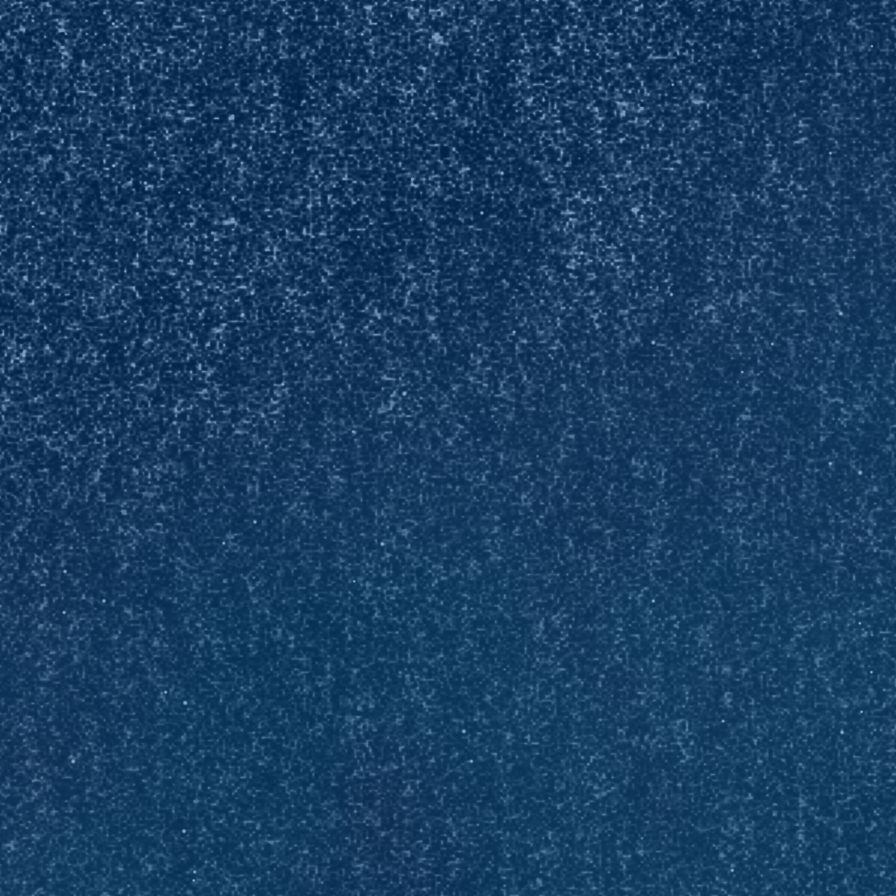
Give the GLSL for this texture, as a three.js fragment shader.

```glsl
// Worn indigo denim: pale grains on vertical threads, fading to a smooth teal corner
#define DENIM_BLUE vec3(0.083, 0.217, 0.361)
#define TEAL_SHIFT vec3(-0.014, 0.020, 0.016)
#define GRAIN_SCALE vec2(300.0, 265.0)
#define WEFT_SCALE vec2(215.0, 340.0)
#define THREAD_SCALE vec2(85.0, 17.0)
#define ROUGH_CONTRAST 0.098
#define SMOOTH_CONTRAST 0.054
#define GRAIN_SKEW 0.5
#define SPECK_CELLS 90.0
#define SPECK_CHANCE 0.004

varying vec2 vUv;

float hash(vec2 p) {
  vec3 q = fract(vec3(p.xyx) * 0.1031);
  q += dot(q, q.yzx + 33.33);
  return fract((q.x + q.y) * q.z);
}

// Smooth value noise, 0 to 1
float noise(vec2 p) {
  vec2 cell = floor(p);
  vec2 f = fract(p);
  f = f * f * (3.0 - 2.0 * f);
  float low = mix(hash(cell), hash(cell + vec2(1.0, 0.0)), f.x);
  float high = mix(hash(cell + vec2(0.0, 1.0)), hash(cell + vec2(1.0, 1.0)), f.x);
  return mix(low, high, f.y);
}

// Broad soft patches, 0 to 1
float clouds(vec2 p) {
  float sum = 0.0;
  float weight = 0.5;
  for (int i = 0; i < 4; i++) {
    sum += weight * noise(p);
    p = p * 2.03 + 17.3;
    weight *= 0.5;
  }
  return sum / 0.9375;
}

// Fine grain and weft dashes over fainter vertical threads, centred on zero
float weave(vec2 uv) {
  float grain = noise(uv * GRAIN_SCALE + 11.0) - 0.5;
  float weft = noise(uv * WEFT_SCALE + 53.0) - 0.5;
  float thread = noise(uv * THREAD_SCALE + 7.0) - 0.5;
  float yarn = noise(uv * vec2(150.0, 60.0) + 91.0) - 0.5;
  return 4.7 * grain + 3.3 * weft + 1.3 * thread + 0.8 * yarn;
}

// Rare pale lint dots, one possible per cell
float specks(vec2 uv) {
  vec2 p = uv * SPECK_CELLS;
  vec2 cell = floor(p);
  vec2 centre = 0.35 + 0.3 * vec2(hash(cell + 3.1), hash(cell + 71.7));
  float present = step(hash(cell + 29.0), SPECK_CHANCE);
  float radius = mix(0.2, 0.35, hash(cell + 47.0));
  float dist = length(fract(p) - centre);
  return present * (1.0 - smoothstep(0.0, radius, dist));
}

void main() {
  // Rough upper left against smooth lower right
  float patches = clouds(vUv * 4.0 + 5.0) - 0.5;
  float slope = vUv.y - 0.36 - 0.38 * vUv.x + 0.3 * patches;
  float rough = smoothstep(-0.12, 0.25, slope);
  rough *= 1.0 - 0.55 * smoothstep(0.65, 1.0, vUv.x);

  // Ground colour, with teal fading in below
  float teal = 1.0 - smoothstep(-0.3, 0.12, slope);
  teal *= smoothstep(0.3, 0.65, clouds(vUv * vec2(4.5, 3.0) + 31.0));
  vec3 colour = DENIM_BLUE + TEAL_SHIFT * teal;
  colour += 0.045 * patches + 0.006 * (1.0 - rough);

  // Fibres: a long bright tail over a short dark one
  float contrast = mix(SMOOTH_CONTRAST, ROUGH_CONTRAST, rough);
  float fibre = exp(GRAIN_SKEW * weave(vUv)) - 1.0;
  colour += contrast * min(fibre, 4.0);

  colour = mix(colour, vec3(0.58, 0.72, 0.80), specks(vUv));
  gl_FragColor = vec4(clamp(colour, 0.0, 1.0), 1.0);
}
```
